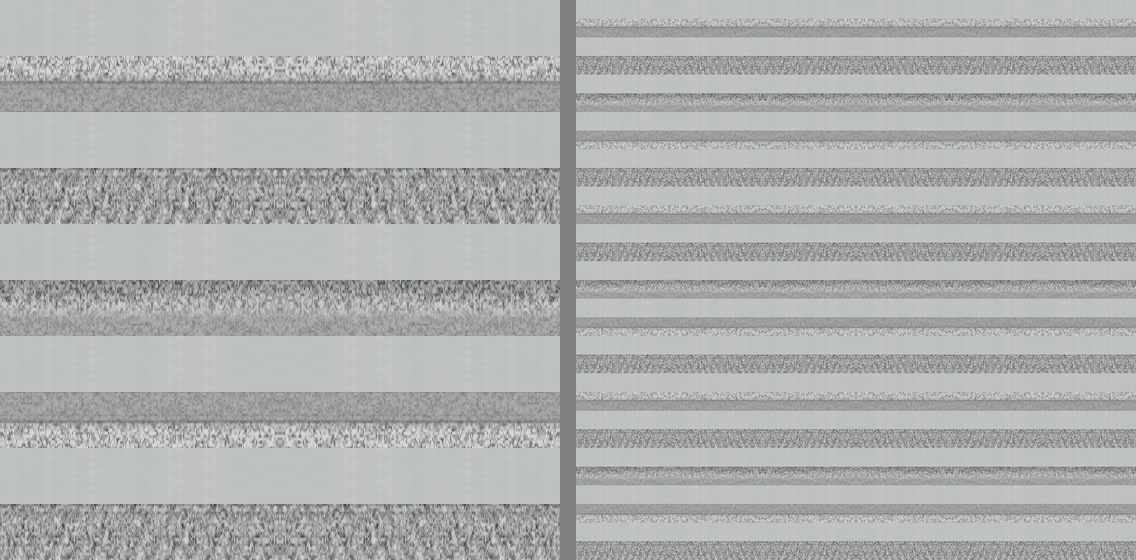
Left, the tile; right, the same tile 3 across and 3 down.
Reproduce this pattern procedurally as a WebGL 2 fragment shader.

```glsl
#version 300 es
precision highp float;
// Ten equal rows: plain pale grey panels alternate with five bands of grainy streaks.
// Grain is stretched value noise under a tone profile for each kind of band;
// everything is mirrored about the vertical centre line, so the sides join.
uniform vec2 u_resolution;
out vec4 fragColor;

const float TAU = 6.2831853;
const float ROWS = 10.0;
const float MOTIFS = 14.0;        // clump repeats across the canvas
const float STREAKS = 364.0;      // streak cells across the canvas
const float STREAK_ROWS = 19.0;   // streak cells up one band
const float COLUMNS = 64.0;       // faint panel columns across the canvas
const vec3 PANEL = vec3(0.746, 0.756, 0.761);
const vec3 PANEL_MARK = vec3(0.030, 0.019, 0.023);
const vec3 GRAIN_TINT = vec3(0.998, 1.0, 1.002);

float hash(vec2 p) {
  return fract(sin(dot(p, vec2(127.1, 311.7))) * 43758.5453);
}

// Value noise whose lattice wraps in x after a whole number of cells
float noise(vec2 p, float wrapX, float seed) {
  vec2 cell = floor(p);
  vec2 f = fract(p);
  f = f * f * (3.0 - 2.0 * f);
  float x0 = mod(cell.x, wrapX) + seed;
  float x1 = mod(cell.x + 1.0, wrapX) + seed;
  float low = mix(hash(vec2(x0, cell.y)), hash(vec2(x1, cell.y)), f.x);
  float high = mix(hash(vec2(x0, cell.y + 1.0)), hash(vec2(x1, cell.y + 1.0)), f.x);
  return mix(low, high, f.y);
}

float bump(float distance, float width) {
  return exp(-pow(distance / width, 2.0));
}

// Upright bent streaks, centred on zero with a longer dark tail
float streaks(vec2 p, float wrapX, float seed) {
  float bend = noise(p * vec2(0.5, 0.4), wrapX * 0.5, seed + 31.0) - 0.5;
  float coarse = noise(p + vec2(bend * 2.0, 0.0), wrapX, seed);
  float small = noise(p * vec2(2.0, 1.5), wrapX * 2.0, seed + 57.0);
  float grain = coarse * 0.7 + small * 0.3 - 0.5;
  return grain - 0.7 * grain * grain;
}

// Pale rough half above a dark line, fine grey half below
float splitBand(vec2 p, float t) {
  float upper = smoothstep(0.50, 0.57, t);
  float paleness = smoothstep(0.52, 0.72, t);
  float grain = streaks(p, STREAKS, 11.0);
  float rough = mix(0.64, 0.725, paleness) + mix(0.40, 0.60, paleness) * grain;
  float fine = 0.622 + 0.22 * streaks(p * vec2(1.0, 1.3), STREAKS, 19.0);
  float line = bump(t - 0.53, 0.028) + 0.3 * bump(t - 0.42, 0.02);
  float rim = 1.0 - smoothstep(0.0, 0.035, t);
  return mix(fine, rough, upper) - 0.12 * line - 0.06 * rim;
}

// Dark rough top fading through a pale stripe to fine grey
float fadingBand(vec2 p, float t) {
  float upper = smoothstep(0.22, 0.62, t);
  float tone = mix(0.71, 0.55, smoothstep(0.40, 1.0, t));
  float pale = 0.03 * bump(t - 0.42, 0.08);
  float grain = streaks(p, STREAKS, 83.0);
  float fineGrain = streaks(p * vec2(1.0, 1.3), STREAKS, 91.0);
  return mix(0.625 + 0.24 * fineGrain, tone + 0.56 * grain, upper) + pale;
}

// Even rough band with dark clumps repeated along it
float clumpedBand(vec2 p, float t) {
  float motifCells = STREAKS / MOTIFS;
  float repeated = streaks(p, motifCells, 131.0);
  float loose = streaks(p, STREAKS, 173.0);
  float patches = noise(p * vec2(0.5, 0.3), motifCells * 0.5, 149.0) - 0.5;
  float along = fract(p.x / motifCells) - 0.2;
  float clump = bump(along, 0.10) * bump(t - 0.40, 0.10);
  clump += 0.5 * bump(along - 0.22, 0.05) * bump(t - 0.52, 0.09);
  float dashes = bump(t - 0.83, 0.05) * (0.5 + patches);
  float rim = smoothstep(0.94, 0.98, t);
  float grain = 0.42 * repeated + 0.34 * loose;
  return 0.628 + grain * (1.0 + 0.7 * clump) + 0.09 * patches
    - 0.12 * clump - 0.09 * dashes - 0.10 * rim;
}

// Near-flat grey with columns of faint dashes
vec3 panel(float x, float t) {
  float column = floor(x * COLUMNS);
  float across = sin(fract(x * COLUMNS) * TAU * 0.5);
  float pick = hash(vec2(column, 7.0));
  float strength = smoothstep(0.50, 0.90, pick) - 0.45 * (1.0 - smoothstep(0.1, 0.3, pick));
  float dashes = 0.55 + 0.45 * sin(TAU * (7.0 * t + hash(vec2(column, 23.0))));
  float mottle = noise(vec2(x * 48.0, t * 14.0), 48.0, 211.0) - 0.5;
  return PANEL + PANEL_MARK * strength * across * dashes + 0.010 * mottle;
}

void main() {
  vec2 uv = gl_FragCoord.xy / u_resolution;
  float x = abs(uv.x - 0.5);
  float row = uv.y * ROWS;

  // Bands fill the even rows, counted from the bottom
  float pair = floor((row + 0.5) * 0.5);
  float t = clamp(row - 2.0 * pair, 0.0, 1.0);
  float kind = mod(pair, 5.0);
  if (kind == 1.0) t = 1.0 - t;
  vec2 p = vec2(x * STREAKS, t * STREAK_ROWS);

  float tone;
  if (kind == 1.0 || kind == 4.0) tone = splitBand(p, t);
  else if (kind == 2.0) tone = fadingBand(p, t);
  else tone = clumpedBand(p, t);
  vec3 bandColor = clamp(tone, 0.28, 0.84) * GRAIN_TINT;

  // Blend across the row edges, including the top and bottom of the canvas
  float fromMiddle = abs(mod(row + 0.5, 2.0) - 1.0);
  float soft = 0.6 * ROWS / u_resolution.y;
  float inBand = 1.0 - smoothstep(0.5 - soft, 0.5 + soft, fromMiddle);
  fragColor = vec4(mix(panel(x, fract(row)), bandColor, inBand), 1.0);
}
```
